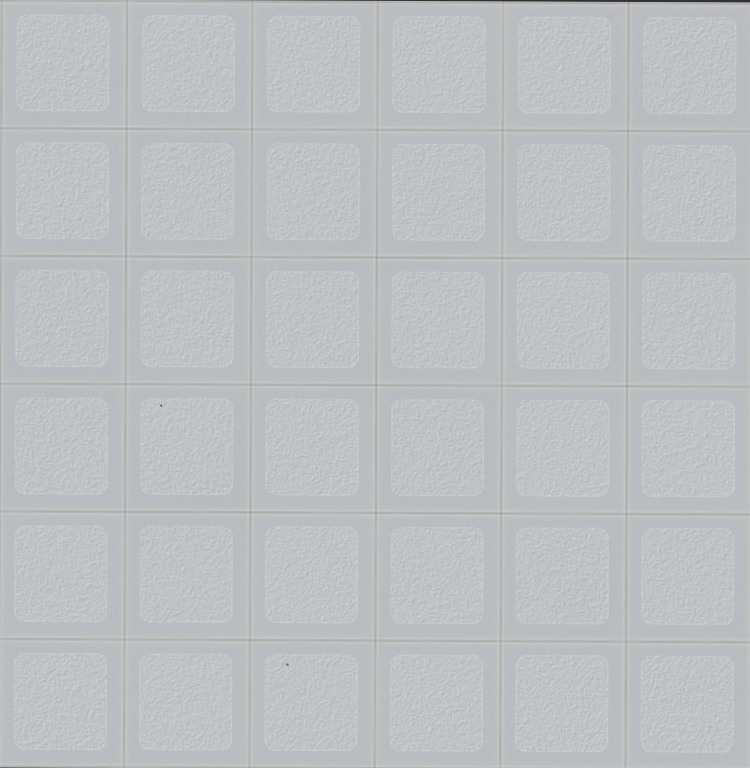
This pattern is drawn by a Shadertoy shader. Its source:

```glsl
#define TILES 6.0
#define SKEW 0.025
#define PANEL_HALF vec2(0.371, 0.379)
#define PANEL_SHIFT vec2(-0.010, -0.013)
#define CORNER 0.085
#define GROOVE 0.008
#define GRAIN_SCALE 50.0
#define GRAIN_DEPTH 0.068
#define FRAME_COLOR vec3(0.724, 0.737, 0.753)
#define EDGE_COLOR vec3(0.737, 0.744, 0.749)
#define PANEL_COLOR vec3(0.754, 0.758, 0.762)
#define SPECK_CHANCE 0.08

float hash(vec2 p) {
    vec3 h = fract(p.xyx * vec3(0.1031, 0.1030, 0.0973));
    h += dot(h, h.yzx + 33.33);
    return fract((h.x + h.y) * h.z);
}

float noise(vec2 p) {
    vec2 cell = floor(p), f = fract(p);
    f = f * f * (3.0 - 2.0 * f);
    return mix(mix(hash(cell), hash(cell + vec2(1, 0)), f.x),
               mix(hash(cell + vec2(0, 1)), hash(cell + vec2(1, 1)), f.x), f.y);
}

// Pebbled leather height: warped creases with finer bumps
float leather(vec2 p) {
    p += 1.2 * vec2(noise(p * 0.6 + 17.0), noise(p * 0.6 + 51.0));
    vec2 turned = mat2(0.8, 0.6, -0.6, 0.8) * p;
    float creases = abs(2.0 * noise(turned * vec2(0.8, 1.0)) - 1.0);
    return 0.6 * creases + 0.4 * noise(p * 1.3 + 9.0);
}

float roundedBox(vec2 p, vec2 halfSize, float radius) {
    vec2 d = abs(p) - halfSize + radius;
    return length(max(d, 0.0)) + min(max(d.x, d.y), 0.0) - radius;
}

float band(float d, float halfWidth, float aa) {
    return 1.0 - smoothstep(halfWidth - aa, halfWidth + aa, abs(d));
}

void mainImage(out vec4 fragColor, in vec2 fragCoord) {
    vec2 uv = fragCoord / iResolution.xy;
    uv.y = 1.0 - uv.y;

    // Tile space, rows counted downward, sheet lying slightly askew
    vec2 q = uv * vec2(TILES - 0.018, TILES + 0.014);
    q += vec2(SKEW * uv.y - 0.014, -SKEW * uv.x - 0.004);
    float aa = 0.6 * TILES / min(iResolution.x, iResolution.y);
    vec2 id = floor(q);
    vec2 local = fract(q) - 0.5;
    vec2 toGroove = q - round(q);
    float edgeDist = min(abs(toGroove.x), abs(toGroove.y));

    // Smooth frame, cooler around the panel and paler at the tile edge
    vec3 color = mix(EDGE_COLOR, FRAME_COLOR, smoothstep(0.02, 0.09, edgeDist));

    // Embossed panel with leather grain lit from the upper left
    float panelDist = roundedBox(local - PANEL_SHIFT, PANEL_HALF, CORNER);
    float inside = 1.0 - smoothstep(-aa, aa, panelDist);
    vec2 grainPos = q * GRAIN_SCALE;
    float relief = leather(grainPos + 0.3) - leather(grainPos - 0.3);
    color = mix(color, PANEL_COLOR + GRAIN_DEPTH * relief, inside);

    // Panel rim, slightly brighter along the lower right
    float rimLight = 0.013 + 0.006 * smoothstep(-0.4, 0.6, local.x + local.y);
    color += rimLight * band(panelDist + 0.006, 0.007, aa);

    // Grooves: dark core between faint cream lips, pressed unevenly
    vec2 wear = vec2(noise(q * vec2(1.0, 5.0)), noise(q * vec2(5.0, 1.0) + 40.0));
    for (int axis = 0; axis < 2; axis++) {
        float d = toGroove[axis];
        float strength = 0.6 + 0.6 * wear[axis];
        float lips = band(abs(d) - 0.020, 0.006, aa);
        color += vec3(0.027, 0.026, 0.018) * strength * lips;
        color -= vec3(0.050, 0.050, 0.056) * strength * band(d, GROOVE, aa);
    }

    // Tile tint, broad mottling and fine surface noise
    color += 0.003 * (hash(id + 7.0) - 0.5);
    color += 0.004 * (noise(q * 1.3 + 80.0) - 0.5);
    color += 0.012 * (noise(q * 75.0) - 0.5);

    // Occasional dark specks
    vec2 speckPos = 0.7 * vec2(hash(id + 21.0), hash(id + 63.0)) - 0.35;
    float speck = 1.0 - smoothstep(0.004, 0.008 + aa, length(local - speckPos));
    color -= 0.4 * speck * step(hash(id + 95.0), SPECK_CHANCE);

    // Dark backing beyond the top and bottom of the sheet
    float onSheet = smoothstep(-aa, aa, q.y + 0.010);
    onSheet *= smoothstep(-aa, aa, TILES + 0.006 - q.y);
    color = mix(vec3(0.20, 0.19, 0.20), color, onSheet);

    fragColor = vec4(clamp(color, 0.0, 1.0), 1.0);
}
```
